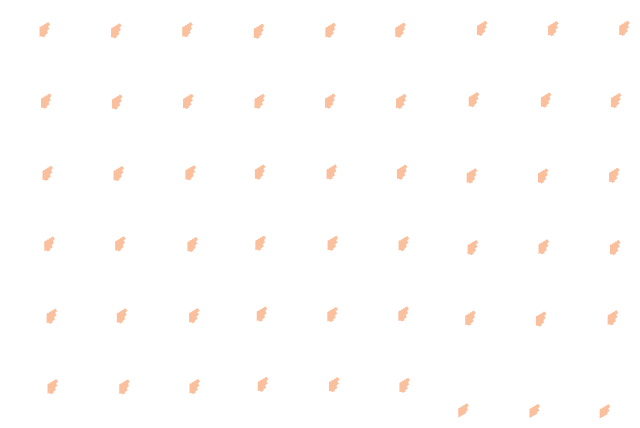
Reproduce this pattern procedurally as a Shadertoy shader.

```glsl
// Small peach leaves with toothed right edges, scattered on white in a 9 by 6 grid.
// Each leaf is an intersection of edge distances; its place in the cell drifts by row
// and by block of three columns, with a little hashed jitter on top.

const vec2 GRID = vec2(9.0, 6.0);
const float LEAF_UNITS = 128.0;   // leaf drawing units per cell
const float DRIFT_UNITS = 85.4;   // placement units per cell
const vec3 PAPER = vec3(1.0);
const vec3 PEACH = vec3(0.98, 0.75, 0.61);

vec2 hash22(vec2 p) {
    vec3 h = fract(vec3(p.xyx) * vec3(0.1031, 0.1030, 0.0973));
    h += dot(h, h.yzx + 33.33);
    return fract((h.xx + h.yz) * h.zy);
}

// Triangle wave in -1..1 with its peak at zero
float triangleWave(float x) {
    return 4.0 * abs(fract(x) - 0.5) - 1.0;
}

// Approximate signed distance to a leaf; trim = 1 slants its lower edge
float leafDistance(vec2 p, float trim) {
    float left = -9.5 - p.x;
    float top = (p.y - 9.6 - 0.6 * p.x - 0.6 * triangleWave(p.x / 4.0)) * 0.86;
    float tip = (p.x + p.y - 19.5) * 0.707;

    // Toothed right side, curving inward toward the base
    float teeth = 1.5 * triangleWave((p.y - 1.5) / 7.5);
    float right = (p.x - 6.2 - 0.3 * p.y + 0.012 * p.y * p.y - teeth) * 0.75;

    // Flat base with one small point, or a slanted cut
    float point = 1.8 * max(0.0, 1.0 - abs(p.x + 3.0) / 2.5);
    float slant = 0.55 * (p.x + 9.5);
    float base = -12.2 - p.y + mix(-point, slant, trim);

    return max(max(max(left, top), max(tip, right)), base);
}

// Leaf centre inside its cell, measured from the upper left corner
vec2 leafCentre(vec2 cell, float dropped) {
    float block = floor(cell.x / 3.0);
    float s = cell.y - 2.5;
    vec2 centre = vec2(59.0 + 1.9 * s, 36.0);
    if (block > 1.5) {
        centre = vec2(55.0 - 0.72 * s * s * s, 34.0 + 5.5 * step(2.0, cell.y));
    } else if (block > 0.5) {
        centre = vec2(57.0 + 0.9 * s, 35.0 - 0.6 * s);
    }
    centre.y += 26.0 * dropped;
    vec2 jitter = 1.6 * (hash22(cell + 7.0) - 0.5);
    return (centre + jitter) / DRIFT_UNITS;
}

void mainImage(out vec4 fragColor, in vec2 fragCoord) {
    vec2 uv = fragCoord / iResolution.xy;
    vec2 grid = vec2(uv.x, 1.0 - uv.y) * GRID;
    vec2 cell = floor(grid);

    // The last block of the bottom row hangs lower
    float dropped = step(6.0, cell.x) * step(5.0, cell.y);

    vec2 p = (fract(grid) - leafCentre(cell, dropped)) * LEAF_UNITS;
    p.y = -p.y;

    float pixel = LEAF_UNITS * GRID.y / iResolution.y;
    float coverage = clamp(0.5 - leafDistance(p, dropped) / pixel, 0.0, 1.0);
    fragColor = vec4(mix(PAPER, PEACH, coverage), 1.0);
}
```
